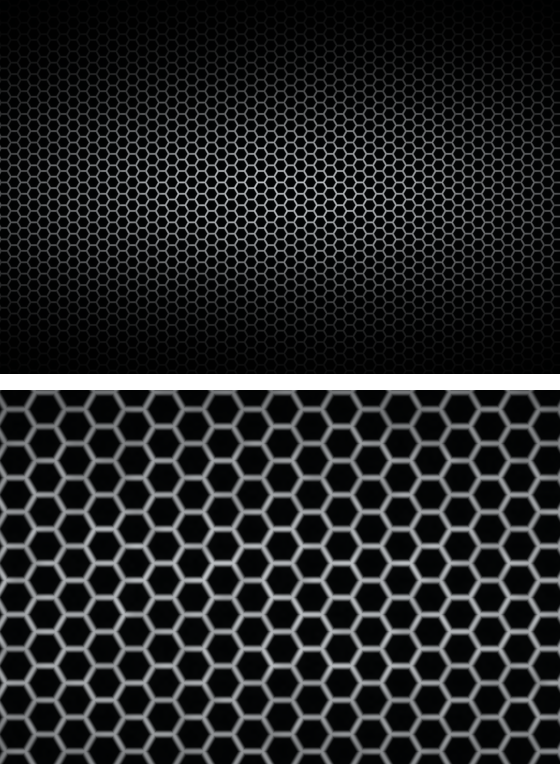
Top: the whole. Bottom: its middle third, enlarged.
A Shadertoy shader for this pattern:

```glsl
// Dark honeycomb mesh: thin silver walls around flat-topped black hexagons,
// lit by a soft central pool of light that fades to black at top and bottom.
// Two interleaved rectangular lattices give the cells; noise varies the sheen.

const float ROOT3 = 1.7320508;
const float COLUMNS = 28.35;                // lattice periods across the canvas
const vec2 PITCH = vec2(ROOT3, 1.0);        // lattice period, in cell heights
const vec2 PHASE = vec2(0.214, 0.30);       // lattice shift, in periods
const float WALL_HALF = 0.078;              // half the wall width
const float WALL_SOFT = 0.070;              // edge softness of the wall
const vec3 SILVER = vec3(0.675, 0.688, 0.700);
const vec3 HOLE = vec3(0.005, 0.010, 0.012);
const vec2 LIGHT_CENTRE = vec2(0.50, 0.485);
const vec2 LIGHT_FALLOFF = vec2(0.80, 3.0);
const float SHEEN_VARIATION = 0.22;
const float HOLE_GLOW = 0.055;

float hash(vec2 p) {
    return fract(sin(dot(p, vec2(127.1, 311.7))) * 43758.5453);
}

float valueNoise(vec2 p) {
    vec2 cell = floor(p);
    vec2 f = fract(p);
    f = f * f * (3.0 - 2.0 * f);
    float low = mix(hash(cell), hash(cell + vec2(1, 0)), f.x);
    float high = mix(hash(cell + vec2(0, 1)), hash(cell + vec2(1, 1)), f.x);
    return mix(low, high, f.y);
}

// Offset from the nearest cell centre (xy) and that centre (zw).
vec4 nearestCell(vec2 p) {
    vec2 centreA = round(p / PITCH) * PITCH;
    vec2 centreB = (floor(p / PITCH) + 0.5) * PITCH;
    vec2 a = p - centreA;
    vec2 b = p - centreB;
    return dot(a, a) < dot(b, b) ? vec4(a, centreA) : vec4(b, centreB);
}

// Distance from a point in a flat-topped cell to its boundary.
float wallDistance(vec2 q) {
    q = abs(q);
    return 0.5 - max(q.y, dot(q, vec2(0.5 * ROOT3, 0.5)));
}

void mainImage(out vec4 fragColor, in vec2 fragCoord) {
    vec2 uv = fragCoord / iResolution.xy;
    float unitsPerPixel = COLUMNS * ROOT3 / iResolution.x;
    vec2 p = fragCoord * unitsPerPixel - PHASE * PITCH;

    // Mesh
    vec4 cell = nearestCell(p);
    float d = wallDistance(cell.xy);
    float soft = max(WALL_SOFT, 0.75 * unitsPerPixel);
    float wall = 1.0 - smoothstep(WALL_HALF - soft, WALL_HALF + soft, d);

    // Pool of light
    vec2 fromLight = 2.0 * (uv - LIGHT_CENTRE);
    float light = exp(-dot(LIGHT_FALLOFF, fromLight * fromLight));

    // Uneven sheen along the walls, faint grain and glow in the holes
    float sheen = 1.0 + SHEEN_VARIATION * (valueNoise(p * 2.3) - 0.5);
    float grain = valueNoise(p * 7.0) * mix(0.6, 1.0, hash(round(cell.zw * 2.0)));
    float glow = HOLE_GLOW * (0.35 * grain + exp(-d * 9.0));

    vec3 hole = HOLE * (0.3 + 0.7 * light) + SILVER * glow * light;
    vec3 color = mix(hole, SILVER * light * sheen, wall);
    fragColor = vec4(color, 1.0);
}
```
